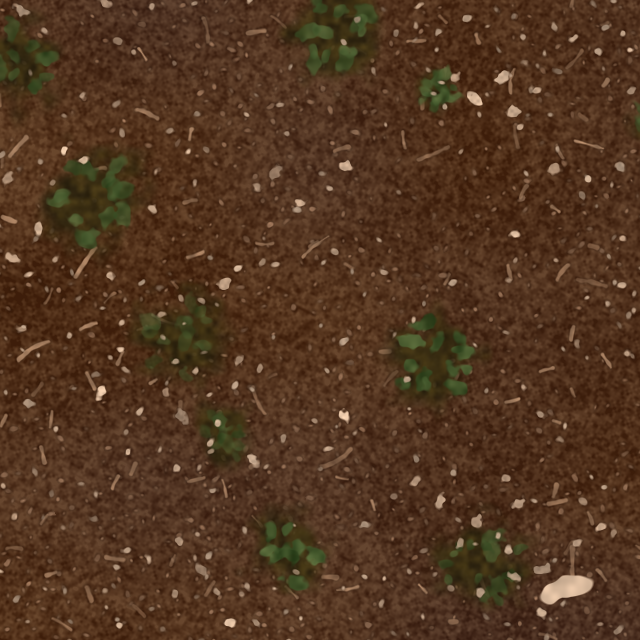
This texture is drawn by a WebGL 1 fragment shader. Its source:

```glsl
precision highp float;
// Brown garden soil strewn with pale pebbles, straw bits and small green seedlings.

uniform vec2 u_resolution;

const vec3 SOIL_DARK = vec3(0.278, 0.160, 0.090);
const vec3 SOIL_LIGHT = vec3(0.342, 0.220, 0.140);
const vec3 SOIL_TINT = vec3(0.016, 0.004, -0.014);
const vec3 CRUMB = vec3(0.56, 0.42, 0.32);
const vec3 PEBBLE = vec3(0.83, 0.71, 0.60);
const vec3 STRAW = vec3(0.66, 0.51, 0.39);
const vec3 LEAF_DARK = vec3(0.15, 0.23, 0.09);
const vec3 LEAF_LIGHT = vec3(0.37, 0.45, 0.25);
const vec3 UNDERGROWTH = vec3(0.205, 0.170, 0.060);

const float GRAIN_CONTRAST = 4.3;
const float PATCH_CONTRAST = 1.7;
const float EDGE = 0.0017;         // softness of outlines
const float PLANT_CELLS = 5.0;
const float PLANT_CHANCE = 0.54;
const float PLANT_RADIUS = 0.048;
const float LEAF_LENGTH = 0.017;
const vec2 SLAB_CENTER = vec2(0.885, 0.08);
const vec2 SLAB_SIZE = vec2(0.045, 0.017);

float hash(vec2 p) {
  vec3 q = fract(vec3(p.xyx) * 0.1031);
  q += dot(q, q.yzx + 33.33);
  return fract((q.x + q.y) * q.z);
}

vec2 hash2(vec2 p) {
  return vec2(hash(p + 17.3), hash(p + 71.9));
}

float noise(vec2 p) {
  vec2 i = floor(p), f = fract(p);
  f = f * f * (3.0 - 2.0 * f);
  return mix(mix(hash(i), hash(i + vec2(1, 0)), f.x),
             mix(hash(i + vec2(0, 1)), hash(i + vec2(1, 1)), f.x), f.y);
}

vec2 rotate(vec2 p, float a) {
  float c = cos(a), s = sin(a);
  return vec2(c * p.x + s * p.y, c * p.y - s * p.x);
}

float cover(float d) {
  return 1.0 - smoothstep(-EDGE, EDGE, d);
}

float ellipse(vec2 p, vec2 size) {
  return (length(p / size) - 1.0) * min(size.x, size.y);
}

vec3 soil(vec2 p) {
  float patches = noise(p * 4.0 + 3.0) * 0.6 + noise(rotate(p, 0.5) * 11.0) * 0.4;
  float grain = noise(p * 80.0) * 0.2 + noise(rotate(p, 0.6) * 140.0) * 0.42
              + noise(rotate(p, 1.1) * 240.0) * 0.38;
  float t = 0.47 + (grain - 0.5) * GRAIN_CONTRAST + (patches - 0.5) * PATCH_CONTRAST;
  vec3 c = mix(SOIL_DARK, SOIL_LIGHT, clamp(t, -0.8, 1.9));
  return c + SOIL_TINT * (noise(p * 4.0 + 40.0) - 0.5) * 2.0;
}

// Scattered rounded stones, each with a faint contact shadow.
vec3 addStones(vec3 c, vec2 p, float cells, float chance, vec2 radii, vec3 tone, float seed) {
  vec2 g = rotate(p, seed) * cells + seed * 7.0;
  vec2 id = floor(g) + seed * 31.0;
  float crowding = 0.35 + 1.3 * noise(id * 5.0 / cells);
  if (hash(id) > chance * crowding) return c;
  vec2 q = (fract(g) - mix(vec2(0.26), vec2(0.74), hash2(id))) / cells;
  float size = hash(id + 5.1);
  float r = mix(radii.x, radii.y, size * size);
  float stretch = mix(1.0, 1.5, hash(id + 9.7));
  float d = ellipse(rotate(q, 6.28 * hash(id + 2.3)), r * vec2(stretch, 0.85));
  d += (noise(p * 160.0) - 0.5) * r * 0.7;
  c *= 1.0 - 0.1 * (1.0 - smoothstep(0.0, 0.005, d));
  vec3 face = tone * mix(0.78, 1.14, hash(id + 13.0)) * (0.9 + 0.2 * noise(p * 190.0));
  return mix(c, face, cover(d) * mix(0.55, 1.0, hash(id + 21.0)));
}

// Slightly bent straw pieces lying in any direction.
vec3 addStraw(vec3 c, vec2 p, float cells, float chance, vec2 lengths, float seed) {
  vec2 g = rotate(p, seed) * cells + seed * 5.0;
  vec2 id = floor(g) + seed * 47.0;
  if (hash(id) > chance) return c;
  vec2 q = (fract(g) - mix(vec2(0.33), vec2(0.67), hash2(id))) / cells;
  q = rotate(q, 6.28 * hash(id + 4.0));
  float halfLength = mix(lengths.x, lengths.y, hash(id + 8.0));
  q.y += (hash(id + 6.0) - 0.5) * 16.0 * q.x * q.x;
  q.x -= clamp(q.x, -halfLength, halfLength);
  float d = length(q) - mix(0.0018, 0.0036, hash(id + 11.0)) + (noise(p * 120.0) - 0.5) * 0.0026;
  c *= 1.0 - 0.1 * (1.0 - smoothstep(0.0, 0.005, d));
  return mix(c, STRAW * (0.8 + 0.4 * noise(p * 90.0)), cover(d) * mix(0.4, 0.95, hash(id + 15.0)));
}

// Seedlings: loose rosettes of oval leaves over darker undergrowth.
vec3 addPlants(vec3 c, vec2 p) {
  vec2 base = floor(p * PLANT_CELLS);
  for (int k = 0; k < 9; k++) {
    float row = floor(float(k) / 3.0);
    vec2 id = base + vec2(float(k) - 3.0 * row, row) - 1.0;
    if (hash(id + 3.7) > PLANT_CHANCE) continue;
    vec2 q = p - (id + 0.1 + 0.8 * hash2(id)) / PLANT_CELLS;
    float size = mix(0.45, 1.5, hash(id + 29.0));
    float vigor = mix(0.4, 0.95, hash(id + 37.0));
    float reach = length(q) / (size * PLANT_RADIUS) + (noise(p * 38.0) - 0.5) * 0.9;
    float halo = 1.0 - smoothstep(0.5, 1.45, reach);
    c = mix(c, UNDERGROWTH * (0.6 + 0.8 * noise(p * 95.0)), halo * 0.85);
    for (int i = 0; i < 14; i++) {
      vec2 leafId = id * 13.0 + float(i) * 3.1;
      vec2 leaf = rotate(q, float(i) * 2.4 + hash(leafId));
      leaf.x -= size * PLANT_RADIUS * sqrt(hash(leafId + 6.0));
      leaf = rotate(leaf, (hash(leafId + 7.0) - 0.5) * 2.2);
      float len = LEAF_LENGTH * mix(0.4, 0.95, hash(leafId + 8.0)) * sqrt(size);
      float d = ellipse(leaf, len * vec2(1.0, 0.66)) + (noise(p * 110.0) - 0.5) * 0.008;
      float light = hash(leafId + 12.0) * 0.6 + noise(p * 85.0) * 0.7 - 0.15;
      c = mix(c, mix(LEAF_DARK, LEAF_LIGHT, light), cover(d * 0.7) * vigor);
    }
  }
  return c;
}

void main() {
  vec2 p = gl_FragCoord.xy / min(u_resolution.x, u_resolution.y);
  vec3 c = soil(p);
  c = addStones(c, p, 46.0, 0.34, vec2(0.0018, 0.0043), CRUMB, 0.4);
  c = addStraw(c, p, 15.0, 0.36, vec2(0.005, 0.014), 0.9);
  c = addStraw(c, p, 9.0, 0.34, vec2(0.010, 0.030), 1.7);
  c = addPlants(c, p);
  c = addStones(c, p, 30.0, 0.23, vec2(0.0028, 0.0055), PEBBLE * 0.9, 1.2);
  c = addStones(c, p, 19.0, 0.25, vec2(0.0042, 0.0095), PEBBLE, 2.1);

  // One large pale slab.
  float slab = ellipse(rotate(p - SLAB_CENTER, 0.25), SLAB_SIZE) + (noise(p * 50.0) - 0.5) * 0.012;
  c = mix(c, PEBBLE * (0.88 + 0.25 * noise(p * 75.0)), cover(slab));
  gl_FragColor = vec4(c, 1.0);
}
```
